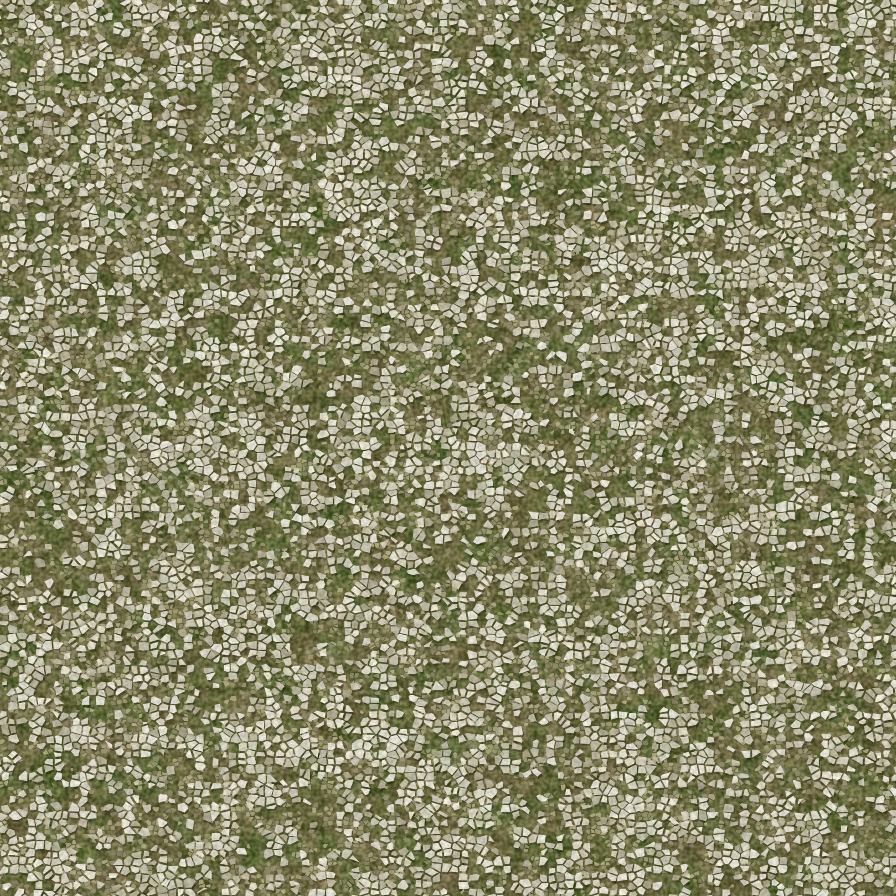
Write a Shadertoy shader that draws this texture.

```glsl
// Pale angular gravel scattered over mossy ground, seen from above.
// Stones are inset Voronoi polygons in two sizes, thinned out by noise clumps;
// the moss is layered gradient noise, darkened by the shadows of the stones.

#define STONE_SCALE 108.0
#define CHIP_SCALE 185.0
#define STONE_SHARE 0.53
#define CHIP_SHARE 0.30
#define CLUMP_SCALE 38.0
#define CLUMP_STRENGTH 0.75
#define SHADOW_DEPTH 0.24
#define MOSS_DARK vec3(0.265, 0.295, 0.125)
#define MOSS_LIGHT vec3(0.525, 0.515, 0.345)
#define STONE_DARK vec3(0.62, 0.60, 0.49)
#define STONE_LIGHT vec3(0.89, 0.88, 0.82)
#define CHIP_COLOR vec3(0.62, 0.60, 0.47)

vec2 hash2(vec2 p) {
    vec3 q = fract(p.xyx * vec3(0.1031, 0.1030, 0.0973));
    q += dot(q, q.yzx + 33.33);
    return fract((q.xx + q.yz) * q.zy);
}

float gradientDot(vec2 cell, vec2 offset) {
    float angle = 6.2832 * hash2(cell + 17.0).x;
    return dot(vec2(cos(angle), sin(angle)), offset);
}

// Gradient noise, roughly -0.7 to 0.7
float noise(vec2 p) {
    vec2 i = floor(p), f = fract(p);
    vec2 u = f * f * f * (f * (f * 6.0 - 15.0) + 10.0);
    vec2 e = vec2(0.0, 1.0);
    return mix(mix(gradientDot(i, f), gradientDot(i + e.yx, f - e.yx), u.x),
               mix(gradientDot(i + e.xy, f - e.xy), gradientDot(i + 1.0, f - 1.0), u.x), u.y);
}

// Distance to the nearest Voronoi border; also gives the cell that owns p
float voronoiBorder(vec2 p, out vec2 owner) {
    vec2 cell = floor(p);
    vec2 toOwner = vec2(8.0);
    owner = cell;
    for (int y = -1; y <= 1; y++)
    for (int x = -1; x <= 1; x++) {
        vec2 c = cell + vec2(x, y);
        vec2 d = c + 0.1 + 0.8 * hash2(c) - p;
        if (dot(d, d) < dot(toOwner, toOwner)) {
            toOwner = d;
            owner = c;
        }
    }
    float border = 8.0;
    for (int y = -2; y <= 2; y++)
    for (int x = -2; x <= 2; x++) {
        vec2 c = owner + vec2(x, y);
        vec2 d = c + 0.1 + 0.8 * hash2(c) - p;
        vec2 gap = d - toOwner;
        if (dot(gap, gap) > 0.0001)
            border = min(border, dot(0.5 * (d + toOwner), normalize(gap)));
    }
    return border;
}

// Coverage of one layer of stones, with a random pair for each stone
float stoneLayer(vec2 uv, float scale, float share, out vec2 rnd) {
    vec2 owner;
    vec2 stretch = vec2(0.94, 1.08) * scale;
    float border = voronoiBorder(uv * stretch, owner);
    rnd = hash2(owner + 71.0);
    vec2 center = (owner + 0.5) / stretch;
    float clump = noise(center * CLUMP_SCALE) + 0.5 * noise(center * 9.0 + 40.0);
    float present = step(hash2(owner + 133.0).x, share + CLUMP_STRENGTH * clump);
    float inset = mix(0.04, 0.17, rnd.x);
    float blur = 0.5 * scale / iResolution.y + 0.01;
    return present * smoothstep(inset - blur, inset + blur, border);
}

// Moss and straw with fine grain
vec3 mossColor(vec2 uv) {
    float tone = 0.5 - 0.15 * noise(uv * 12.0) + 0.45 * noise(uv * 46.0 + 9.0)
               + 0.55 * noise(uv * 115.0 + 3.0) + 0.75 * noise(uv * 235.0);
    float dryness = noise(uv * 27.0 + 60.0) + 0.5 * noise(uv * 90.0 + 20.0);
    vec3 color = mix(MOSS_DARK, MOSS_LIGHT, clamp(tone, -0.1, 1.25));
    return color + vec3(0.07, -0.01, 0.04) * dryness;
}

void mainImage(out vec4 fragColor, in vec2 fragCoord) {
    vec2 uv = fragCoord / iResolution.y;
    vec2 stoneRnd, chipRnd, shadowRnd;

    float stone = stoneLayer(uv, STONE_SCALE, STONE_SHARE, stoneRnd);
    float shadow = stoneLayer(uv + vec2(-0.0012, 0.0024), STONE_SCALE, STONE_SHARE, shadowRnd);
    float chip = stoneLayer(uv + 3.7, CHIP_SCALE, CHIP_SHARE, chipRnd);

    // Ground, shadows and small chips
    vec3 color = mossColor(uv) * (1.0 - SHADOW_DEPTH * shadow);
    color = mix(color, CHIP_COLOR * mix(0.82, 1.18, chipRnd.y), 0.85 * chip);

    // Large stones with a mottled face
    vec3 face = mix(STONE_DARK, STONE_LIGHT, sqrt(stoneRnd.y));
    face *= 1.0 + 0.16 * noise(uv * 210.0 + 5.0);
    face += vec3(0.02, 0.0, -0.02) * (stoneRnd.x - 0.5);
    color = mix(color, face, stone);

    fragColor = vec4(clamp(color, 0.0, 1.0), 1.0);
}
```
